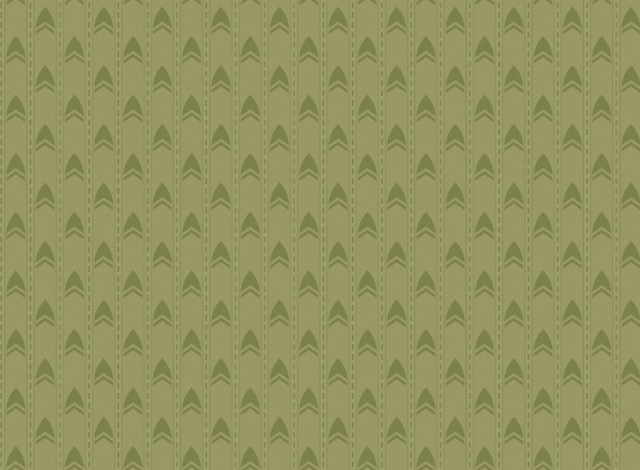
This pattern is drawn by a Shadertoy shader. Its source:

```glsl
// Lengths are in column widths
const float COLUMNS_PER_HEIGHT = 16.045;
const vec2 PATTERN_OFFSET = vec2(0.04, 0.36);
const float ROW_PERIOD = 2.0;

const float ARROW_APEX = 0.455;
const float ARROW_HALF_WIDTH = 0.33;
const float ARROW_WIDEST = -0.35;
const float WING_SLOPE = 0.70;
const float BODY_NOTCH = -0.05;
const float CHEVRON_TOP = -0.155;
const float CHEVRON_BOTTOM = -0.265;
const float CHEVRON_HALF_WIDTH = 0.315;

const float RAIL_OFFSET = 0.118;
const float RAIL_HALF_WIDTH = 0.019;
const float DASHES_PER_UNIT = 3.0;
const float DASH_HALF_WIDTH = 0.030;
const float DASH_HALF_LENGTH = 0.098;

const float GRAIN_CELLS = 376.0;
const float GRAIN_AMOUNT = 0.012;
const float LINE_FADE = 0.3;

const vec3 GROUND = vec3(0.60, 0.60, 0.40);
const vec3 BAND = vec3(0.612, 0.617, 0.417);
const vec3 RAIL = vec3(0.53, 0.54, 0.34);
const vec3 DARK = vec3(0.49, 0.50, 0.30);

float hash(vec2 p) {
    vec3 q = fract(p.xyx * 0.1031);
    q += dot(q, q.yzx + 33.33);
    return fract((q.x + q.y) * q.z);
}

float coverage(float d, float blur) {
    return 1.0 - smoothstep(-blur, blur, d);
}

// Pointed arch cut by a V notch, with a chevron beneath
float arrowDistance(vec2 p) {
    p.x = abs(p.x);
    float rise = ARROW_APEX - ARROW_WIDEST;
    float arcCentre = (rise * rise - ARROW_HALF_WIDTH * ARROW_HALF_WIDTH)
                    / (2.0 * ARROW_HALF_WIDTH);
    float arch = length(p + vec2(arcCentre, -ARROW_WIDEST))
               - arcCentre - ARROW_HALF_WIDTH;

    float slant = p.y + WING_SLOPE * p.x;
    float slantScale = inversesqrt(1.0 + WING_SLOPE * WING_SLOPE);
    float body = max(arch, (BODY_NOTCH - slant) * slantScale);
    float chevron = max(slant - CHEVRON_TOP, CHEVRON_BOTTOM - slant) * slantScale;
    chevron = max(chevron, p.x - CHEVRON_HALF_WIDTH);
    return min(body, chevron);
}

void mainImage(out vec4 fragColor, in vec2 fragCoord) {
    vec2 uv = fragCoord / iResolution.y;
    vec2 p = uv * COLUMNS_PER_HEIGHT - PATTERN_OFFSET;
    float blur = 0.8 * COLUMNS_PER_HEIGHT / iResolution.y;

    // Every other column is shifted by half a row period
    float column = floor(p.x);
    float shift = mod(column, 2.0) * 0.5 * ROW_PERIOD;
    vec2 cell = vec2(fract(p.x) - 0.5,
                     mod(p.y - shift + 0.5 * ROW_PERIOD, ROW_PERIOD) - 0.5 * ROW_PERIOD);

    // Stitched band between columns
    float seam = 0.5 - abs(cell.x);
    float seamId = floor(p.x + 0.5);
    float rail = abs(seam - RAIL_OFFSET) - RAIL_HALF_WIDTH;
    float along = abs(fract(p.y * DASHES_PER_UNIT) - 0.5) / DASHES_PER_UNIT;
    float dash = max(seam - DASH_HALF_WIDTH, along - DASH_HALF_LENGTH);
    float railStrength = 1.0 - LINE_FADE * hash(vec2(seamId, sign(cell.x) + 5.0));
    float dashStrength = 1.0 - LINE_FADE * hash(vec2(seamId, 17.0));

    vec3 color = mix(GROUND, BAND, coverage(seam - RAIL_OFFSET, blur));
    color = mix(color, RAIL, coverage(rail, blur) * railStrength);
    color = mix(color, DARK, coverage(dash, blur) * dashStrength);
    color = mix(color, DARK, coverage(arrowDistance(cell), blur));

    // Faint print grain
    color += GRAIN_AMOUNT * (hash(floor(uv * GRAIN_CELLS)) - 0.5);
    fragColor = vec4(color, 1.0);
}
```
